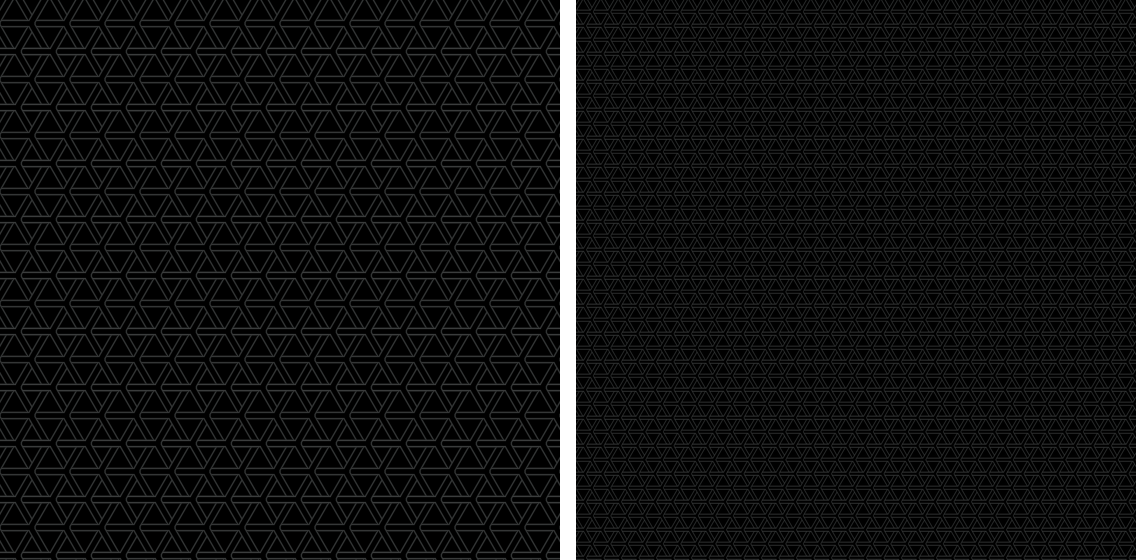
Left: one tile. Right: repeated 2 by 2.
Reproduce this pattern procedurally as a Shadertoy shader.

```glsl
// Thin grey outlines of interlocking three-armed bars on black.
// Each Y has a left arm and two slanted arms; alternate rows are shifted, and
// every arm stops at its neighbour's edge. Lines are distances to segments.

const float REPEATS = 16.0;     // Y shapes across the canvas, one unit each
const float ROWS = 20.0;        // rows down the canvas, even so that it wraps
const float HALF_BAR = 0.09;    // half the width of an arm
const float LEAN = 0.577;       // sideways run of a slanted arm per unit of rise
const float ROW_SHIFT = 0.39;   // shift of odd rows against even rows
const float TIP_ROUND = 0.03;   // half height of the blunted inner tip
const float FLAT_SOFT = 0.042;  // half width of a level line with its soft edge
const float SLANT_SOFT = 0.039; // half width of a slanted line with its soft edge
const float ODD_FADE = 0.9;     // strength of level lines in odd rows
const vec2 START = vec2(0.49, 0.128);  // centre of the first Y
const vec3 GROUND = vec3(0.0);
const vec3 FLAT_LINE = vec3(0.235, 0.245, 0.245);
const vec3 SLANT_LINE = vec3(0.2, 0.21, 0.21);

const float ROW_STEP = REPEATS / ROWS;

float segmentDistance(vec2 p, vec2 a, vec2 b) {
    vec2 ap = p - a, ab = b - a;
    return length(ap - ab * clamp(dot(ap, ab) / dot(ab, ab), 0.0, 1.0));
}

// Distances to the level (x) and slanted (y) edges of one Y around the origin;
// gap is the shift to the next row.
vec2 outlineDistances(vec2 p, float gap) {
    p.y = abs(p.y);
    float side = HALF_BAR * sqrt(1.0 + LEAN * LEAN);
    float reach = ROW_STEP - HALF_BAR;
    float innerReach = min(reach, (gap - 2.0 * side + LEAN * ROW_STEP) / (2.0 * LEAN));

    // Left arm, from the neighbour's fork to the outer corner
    vec2 corner = vec2(LEAN * HALF_BAR - side, HALF_BAR);
    vec2 armEnd = vec2(side + LEAN * HALF_BAR - 1.0, HALF_BAR);
    float level = segmentDistance(p, armEnd, corner);

    // Both edges of the slanted arm, and the blunted tip between the arms
    vec2 tip = vec2(side + LEAN * TIP_ROUND, TIP_ROUND);
    float slant = segmentDistance(p, corner, vec2(LEAN * reach - side, reach));
    slant = min(slant, segmentDistance(p, tip, vec2(LEAN * innerReach + side, innerReach)));
    slant = min(slant, segmentDistance(p, vec2(tip.x, 0.0), tip));
    return vec2(level, slant);
}

// Line strength, fading evenly from its centre
float softLine(float d, float width) {
    return 1.0 - smoothstep(0.0, 1.0, d / width);
}

void mainImage(out vec4 fragColor, in vec2 fragCoord) {
    vec2 p = fragCoord / iResolution.xy * REPEATS - START;
    float pixel = REPEATS / min(iResolution.x, iResolution.y);
    float firstRow = floor(p.y / ROW_STEP);
    vec3 color = GROUND;

    // Rows below and above, two Ys in each
    for (int j = 0; j < 2; j++) {
        float row = firstRow + float(j);
        float odd = mod(row, 2.0);
        float gap = mix(ROW_SHIFT, 1.0 - ROW_SHIFT, odd);
        vec2 q = vec2(fract(p.x - odd * ROW_SHIFT), p.y - row * ROW_STEP);
        vec2 d = min(outlineDistances(q, gap), outlineDistances(q - vec2(1.0, 0.0), gap));

        float level = softLine(d.x, max(FLAT_SOFT, pixel)) * mix(1.0, ODD_FADE, odd);
        float slant = softLine(d.y, max(SLANT_SOFT, pixel));
        color = max(color, max(mix(GROUND, FLAT_LINE, level), mix(GROUND, SLANT_LINE, slant)));
    }

    fragColor = vec4(color, 1.0);
}
```
